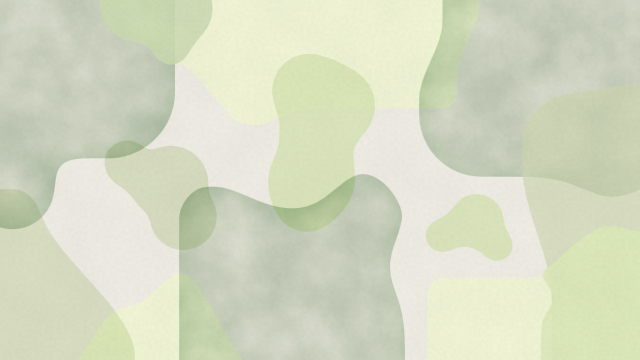
Write a Shadertoy shader that draws this background.

```glsl
const float CANVAS_HEIGHT = 4.32;
const vec3 PAPER = vec3(0.922, 0.910, 0.880);
const vec3 CREAM_TINT = vec3(1.005, 1.037, 0.935);
const vec3 SAGE_TINT = vec3(0.855, 0.890, 0.842);
const vec3 SAGE_RIM_TINT = vec3(0.760, 0.830, 0.750);
const vec3 OLIVE = vec3(0.790, 0.825, 0.680);
const vec3 LEAF = vec3(0.810, 0.870, 0.660);
const vec3 LIME = vec3(0.850, 0.905, 0.710);
const float RIM_WIDTH = 0.22;
const float MOTTLE_SCALE = 1.6;
const float MOTTLE_AMOUNT = 0.09;
const float GRAIN_SCALE = 22.0;
const float GRAIN_AMOUNT = 0.035;

// Gradient noise
vec2 hashGradient(vec2 cell) {
    vec3 q = fract(cell.xyx * vec3(0.1031, 0.1030, 0.0973));
    q += dot(q, q.yzx + 33.33);
    float angle = 6.2832 * fract((q.x + q.y) * q.z);
    return vec2(cos(angle), sin(angle));
}

float gradientNoise(vec2 p) {
    vec2 i = floor(p), f = p - i;
    vec2 u = f * f * f * (f * (f * 6.0 - 15.0) + 10.0);
    vec2 e = vec2(1.0, 0.0);
    float low = mix(dot(hashGradient(i), f), dot(hashGradient(i + e), f - e), u.x);
    float high = mix(dot(hashGradient(i + e.yx), f - e.yx), dot(hashGradient(i + 1.0), f - 1.0), u.x);
    return mix(low, high, u.y);
}

float fbm(vec2 p) {
    float sum = 0.0, amplitude = 0.5;
    for (int octave = 0; octave < 4; octave++) {
        sum += amplitude * gradientNoise(p);
        p = mat2(1.6, 1.2, -1.2, 1.6) * p + 7.3;
        amplitude *= 0.5;
    }
    return sum;
}

// Shape helpers
float bump(float x, float center, float width) {
    float t = (x - center) / width;
    return exp(-t * t);
}

float circle(vec2 p, float x, float y, float r) { return length(p - vec2(x, y)) - r; }

float capsule(vec2 p, vec2 a, vec2 b, float r) {
    vec2 ab = b - a;
    return length(p - a - ab * clamp(dot(p - a, ab) / dot(ab, ab), 0.0, 1.0)) - r;
}

float smoothMin(float a, float b, float k) {
    float h = max(k - abs(a - b), 0.0) / k;
    return min(a, b) - 0.25 * h * h * k;
}

float roundMax(float a, float b, float r) {
    return min(max(a, b), -r) + length(max(vec2(a, b) + r, 0.0));
}

// Paint layers
float coverage(float d) { return clamp(0.5 - d / max(fwidth(d), 1e-4), 0.0, 1.0); }

vec3 glaze(vec3 color, float d, vec3 paint, float opacity) {
    return mix(color, paint, opacity * coverage(d));
}

vec3 tint(vec3 color, float d, vec3 pigment) {
    return color * mix(vec3(1.0), pigment, coverage(d));
}

vec3 sageWash(vec3 color, float d, float mottle) {
    float rim = exp(min(d, 0.0) / RIM_WIDTH);
    vec3 pigment = mix(SAGE_TINT, SAGE_RIM_TINT, 0.85 * rim) + mottle * MOTTLE_AMOUNT * vec3(1.1, 0.8, 1.0);
    return tint(color, d, pigment);
}

void mainImage(out vec4 fragColor, in vec2 fragCoord) {
    // Canvas of 7.68 by 4.32 units, y running down from the top
    vec2 p = fragCoord / iResolution.y * CANVAS_HEIGHT;
    p.y = CANVAS_HEIGHT - p.y;
    float mottle = fbm(p * MOTTLE_SCALE) * 1.6;

    // Top band and the leaf at its left
    float topLeaf = smoothMin(capsule(p, vec2(1.65, 0.05), vec2(2.1, 0.1), 0.45), circle(p, 2.05, 0.6, 0.17), 0.3);
    float bandBottom = 1.3 + 0.2 * bump(p.x, 3.05, 0.4) - 0.6 * (1.0 - smoothstep(2.0, 2.9, p.x));
    float bandRight = 5.48 + 0.3 * (1.0 - smoothstep(-0.1, 1.0, p.y));
    float topBand = roundMax(p.y - bandBottom, p.x - bandRight, 0.15);
    topBand = max(topBand, max(2.1 - p.x, -topLeaf));

    // Blobs in the middle
    float middle = smoothMin(circle(p, 3.7, 1.08, 0.43), circle(p, 4.02, 1.27, 0.48), 0.15);
    middle = smoothMin(middle, capsule(p, vec2(3.82, 1.2), vec2(3.78, 2.1), 0.45), 0.15);
    middle = smoothMin(middle, smoothMin(circle(p, 3.72, 2.2, 0.5), circle(p, 3.68, 2.4, 0.38), 0.1), 0.15);
    float leftBlob = smoothMin(circle(p, 1.5, 1.93, 0.22), capsule(p, vec2(1.55, 1.98), vec2(2.1, 2.4), 0.27), 0.1);
    leftBlob = smoothMin(leftBlob, smoothMin(circle(p, 2.05, 2.2, 0.45), circle(p, 2.2, 2.6, 0.4), 0.1), 0.12);
    float pebble = smoothMin(circle(p, 5.72, 2.65, 0.32), circle(p, 5.3, 2.83, 0.19), 0.25);
    pebble = smoothMin(pebble, circle(p, 5.97, 2.95, 0.18), 0.2);

    // Sage washes: upper left, lower middle, upper right
    vec2 corner = abs(p - vec2(0.8, 0.5)) - vec2(1.3, 1.4);
    float sageLeft = smoothMin(roundMax(corner.x, corner.y, 0.8), circle(p, 0.15, 2.25, 0.5), 0.45);
    float hills = 2.54 - 0.3 * bump(p.x, 2.55, 0.6) - 0.45 * bump(p.x, 4.36, 0.47);
    float sageSides = max(2.15 - p.x, p.x - 4.86 + 0.18 * bump(p.y, 3.2, 0.45));
    float sageMiddle = roundMax(sageSides, hills - p.y, 0.28);
    float sageRightEdge = mix(5.31, 5.03, smoothstep(0.25, 1.2, p.y));
    float sageRight = roundMax(sageRightEdge - p.x, p.y - 2.12 - 0.24 * bump(p.x, 7.35, 0.5), 0.75);

    // Fields along the sides and the bottom
    float leftField = roundMax(p.x - mix(0.45, 1.62, smoothstep(2.35, 4.3, p.y)), 2.27 - p.y, 0.3);
    float rightField = roundMax(6.27 + 0.35 * smoothstep(2.0, 3.6, p.y) - p.x, 1.12 - 0.17 * (p.x - 6.9) - p.y, 0.5);
    float limeTop = 2.72 + 0.6 * (1.0 - smoothstep(6.3, 7.3, p.x)) + 0.08 * smoothstep(7.35, 7.8, p.x);
    float limeCorner = roundMax(6.49 + 0.15 * bump(p.y, 3.58, 0.2) - p.x, limeTop - p.y, 0.08);
    float creamCorner = max(roundMax(5.13 - p.x, 3.33 - p.y, 0.22), max(p.x - 6.65, -limeCorner));
    float mound = 4.6 - 1.3 * bump(p.x, 2.18, 0.6) - 0.65 * bump(p.x, 1.33, 0.42) - p.y;

    // Layers from bottom to top
    vec3 color = PAPER;
    color = tint(color, topBand, CREAM_TINT);
    color = glaze(color, middle, LEAF, 0.7);
    color = glaze(color, leftBlob, OLIVE, 0.7);
    color = glaze(color, leftField, OLIVE, 0.65);
    color = sageWash(color, sageLeft, mottle);
    color = sageWash(color, sageMiddle, mottle);
    color = sageWash(color, sageRight, mottle);
    color = glaze(color, topLeaf, vec3(0.785, 0.845, 0.675), 0.85);
    color = glaze(color, rightField, OLIVE, 0.65);
    color = glaze(color, pebble, LEAF, 0.7);
    color = tint(color, creamCorner, CREAM_TINT);
    color = glaze(color, limeCorner, LIME, 0.85);
    color = tint(color, mound, CREAM_TINT);

    // Paper clouding and grain
    color *= 1.0 + 0.018 * mottle + GRAIN_AMOUNT * fbm(p * GRAIN_SCALE);
    fragColor = vec4(clamp(color, 0.0, 1.0), 1.0);
}
```
